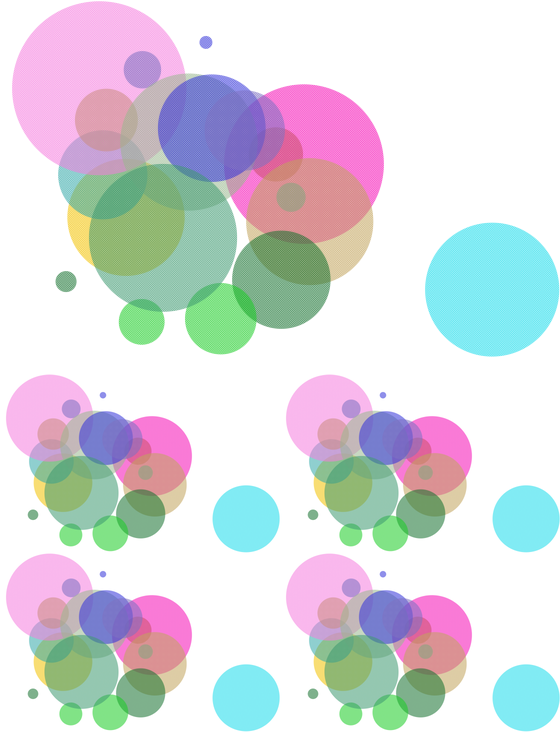
Top: one tile. Bottom: repeated 2 by 2.
Reproduce this background procedurally as a WebGL 2 fragment shader.

```glsl
#version 300 es
precision highp float;
// Overlapping translucent discs with a fine checkered screen on white.

uniform vec2 u_resolution;
out vec4 fragColor;

const float PI = 3.14159265;
const vec2 TILE = vec2(1.561, 1.0);          // tile size in canvas heights
const vec2 SCREEN_CELLS = vec2(512.0, 328.0); // even counts, so the screen wraps
const int DISC_COUNT = 18;
const float OPACITY = 0.55;
const float SCREEN_CONTRAST = 0.18;

const vec3 WHITE = vec3(1.0);
const vec3 CYAN = vec3(0.10, 0.86, 0.92);

const vec3 PALETTE[12] = vec3[12](
    vec3(0.96, 0.49, 0.87),  // pink
    vec3(0.96, 0.05, 0.71),  // magenta
    vec3(0.24, 0.60, 0.44),  // sea green
    vec3(0.60, 0.72, 0.56),  // pale green
    vec3(0.76, 0.64, 0.36),  // tan
    vec3(0.95, 0.76, 0.00),  // yellow
    vec3(0.20, 0.20, 0.85),  // blue
    vec3(0.08, 0.44, 0.18),  // dark green
    vec3(0.20, 0.66, 0.66),  // teal
    vec3(0.49, 0.44, 0.76),  // lavender
    vec3(0.10, 0.80, 0.14),  // bright green
    vec3(0.60, 0.62, 0.05)   // olive
);

// Shortest offset between two points on the repeating tile.
vec2 wrapOffset(vec2 a, vec2 b) {
    vec2 d = a - b;
    return d - TILE * floor(d / TILE + 0.5);
}

// Smooth-edged coverage of a disc.
float discMask(vec2 p, vec2 center, float radius, float pixel) {
    float dist = length(wrapOffset(p, center)) - radius;
    return 1.0 - smoothstep(-0.7 * pixel, 0.7 * pixel, dist);
}

// Checkered screen from -1 to 1.
float checkerScreen(vec2 uv) {
    vec2 wave = sin(PI * SCREEN_CELLS * uv);
    return wave.x * wave.y;
}

// Radii shrink from the first disc to the last.
float clusterRadius(float index) {
    float t = index / float(DISC_COUNT - 1);
    return mix(0.243, 0.018, pow(t, 0.85));
}

// Discs wind around the cluster center at a varying reach, kept inside the tile.
vec2 clusterCenter(float index, float radius) {
    const vec2 middle = vec2(0.560, 0.502);
    const vec2 spread = vec2(0.345, 0.340);
    float angle = -3.875 - 2.269 * index;
    float reach = 0.25 + 0.9 * fract(0.95 + 0.69 * index) + 0.015 * index;
    vec2 center = middle + spread * reach * vec2(cos(angle), sin(angle));
    return clamp(center, vec2(radius), TILE - radius);
}

void main() {
    vec2 uv = gl_FragCoord.xy / u_resolution;
    vec2 p = uv * TILE;
    float pixel = 1.0 / u_resolution.y;
    float alpha = OPACITY * (1.0 + SCREEN_CONTRAST * checkerScreen(uv));

    // Lone disc in the lower right corner.
    vec3 color = mix(WHITE, CYAN, alpha * discMask(p, vec2(1.372, 0.191), 0.187, pixel));

    // Cluster, with large and small discs shuffled in depth.
    for (int layer = 0; layer < DISC_COUNT; layer++) {
        int i = (7 * layer + 5) % DISC_COUNT;
        float index = float(i);
        float radius = clusterRadius(index);
        vec2 center = clusterCenter(index, radius);
        vec3 tint = PALETTE[min(i, 23 - i)];
        color = mix(color, tint, alpha * discMask(p, center, radius, pixel));
    }

    fragColor = vec4(color, 1.0);
}
```
